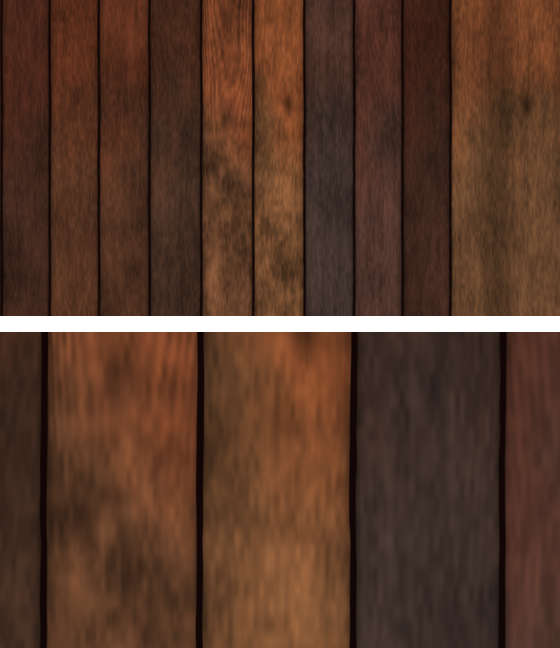
Top, the full canvas; bottom, a detail of the centre.
A Shadertoy shader for this texture:

```glsl
const int PLANKS = 10;
const float PITCH = 0.0893;
const float FIRST_SEAM = 0.003;
const float SEAM_JITTER = 0.005;
const float SEAM_HALF_WIDTH = 0.0019;
const float EDGE_SHADE_WIDTH = 0.0035;
const float FIBRE_STRENGTH = 0.30;
const float PORE_STRENGTH = 0.24;
const float BLOTCH_STRENGTH = 0.55;
const float RING_STRENGTH = 0.10;
const vec2 KNOT = vec2(0.68, 0.67);
const vec2 KNOT_SIZE = vec2(0.009, 0.019);
const vec3 SEAM_COLOUR = vec3(0.065, 0.025, 0.018);
const vec3 WARM_TINT = vec3(1.07, 0.95, 0.89);
const vec3 COOL_TINT = vec3(0.98, 1.03, 1.06);
const vec3 PLANK_COLOUR[PLANKS] = vec3[PLANKS](
    vec3(0.26, 0.15, 0.11), vec3(0.35, 0.20, 0.13),
    vec3(0.31, 0.18, 0.12), vec3(0.28, 0.18, 0.13),
    vec3(0.41, 0.25, 0.16), vec3(0.45, 0.28, 0.17),
    vec3(0.26, 0.19, 0.165), vec3(0.30, 0.19, 0.155),
    vec3(0.24, 0.14, 0.105), vec3(0.42, 0.27, 0.17));

float hash(vec2 p) {
    vec3 q = fract(p.xyx * 0.1031);
    q += dot(q, q.yzx + 33.33);
    return fract((q.x + q.y) * q.z);
}

float noise(vec2 p) {
    vec2 cell = floor(p), f = fract(p);
    f = f * f * (3.0 - 2.0 * f);
    return mix(mix(hash(cell), hash(cell + vec2(1, 0)), f.x),
               mix(hash(cell + vec2(0, 1)), hash(cell + vec2(1, 1)), f.x), f.y);
}

float fbm(vec2 p) {
    float sum = 0.0, weight = 0.53;
    for (int i = 0; i < 4; i++) {
        sum += weight * noise(p);
        p = p * 2.03 + 17.3;
        weight *= 0.5;
    }
    return sum;
}

// Left edge of a plank; the last plank is wide and runs off the canvas
float seamX(int i) {
    if (i >= PLANKS) return 1.004;
    float n = float(i);
    return FIRST_SEAM + PITCH * n - SEAM_JITTER * sin(0.75 * n);
}

void mainImage(out vec4 fragColor, in vec2 fragCoord) {
    vec2 uv = fragCoord / iResolution.xy;
    vec2 p = fragCoord / iResolution.x;
    float pixel = 1.0 / iResolution.x;

    // Find the plank and the nearest seam
    float x = p.x + 0.0012 * (noise(vec2(p.y * 25.0, 3.0)) - 0.5);
    int plank = 0;
    float seamDist = 1.0;
    for (int i = 0; i < PLANKS; i++) {
        float d = x - seamX(i);
        if (d > 0.0) plank = i;
        seamDist = min(seamDist, abs(d));
    }
    float left = seamX(plank);
    float across = (x - left) / (seamX(plank + 1) - left);
    vec2 seed = vec2(13.7, 41.3) * float(plank + 1);
    bool mottled = plank == 4 || plank == 5;
    bool wide = plank == PLANKS - 1;

    // Knots bend the grain around them
    vec2 toKnot = vec2(x - mix(left, seamX(plank + 1), KNOT.x),
                       (uv.y - KNOT.y) * iResolution.y / iResolution.x);
    float knot = plank == 5 || wide ? exp(-dot(toKnot / KNOT_SIZE, toKnot / KNOT_SIZE)) : 0.0;
    vec2 g = p + vec2(0.006 * knot * sign(toKnot.x), 0.0);
    g.x += 0.006 * (noise(p * vec2(12.0, 9.0) + seed) - 0.5);

    // Long fibres, short pores, broad stains and growth rings
    float fibre = fbm(g * vec2(130.0, 9.0) + seed) - 0.5;
    float pore = noise(g * vec2(330.0, 95.0) + seed) - 0.5;
    float blotch = fbm(p * vec2(15.0, 8.0) + seed) - 0.5;
    float patches = fbm(p * vec2(38.0, 24.0) + seed.yx) - 0.5;
    float arch = (across - 0.5) * (across - 0.5) * 1.6 - p.y;
    float rings = sin(90.0 * arch + 14.0 * noise(g * vec2(22.0, 10.0) + seed));

    float shade = 1.0 + FIBRE_STRENGTH * fibre + PORE_STRENGTH * pore;
    shade += BLOTCH_STRENGTH * blotch;
    shade += (mottled ? mix(0.85, 0.4, smoothstep(0.45, 0.7, uv.y)) : 0.2) * patches;
    shade += RING_STRENGTH * rings * (plank == 4 ? smoothstep(0.4, 0.75, uv.y) : 0.2);
    if (wide) {
        float band = (across - 0.43) / 0.13;
        shade *= 1.0 - 0.24 * exp(-band * band) - 0.10 * smoothstep(0.75, 1.0, across);
    }
    shade *= 1.0 - 0.5 * knot;

    // Wear: redder toward the top, greyer toward the bottom
    float warmth = smoothstep(0.4, 0.8, uv.y + 0.5 * blotch);
    vec3 colour = PLANK_COLOUR[plank] * shade * mix(COOL_TINT, WARM_TINT, warmth);

    // Rounded edges and dark gaps
    colour *= 1.0 - 0.35 * exp(-max(seamDist - SEAM_HALF_WIDTH, 0.0) / EDGE_SHADE_WIDTH);
    float halfWidth = SEAM_HALF_WIDTH * (0.8 + 0.4 * noise(vec2(p.y * 60.0, seed.x)));
    float wood = smoothstep(halfWidth - pixel, halfWidth + pixel, seamDist);
    fragColor = vec4(mix(SEAM_COLOUR, colour, wood), 1.0);
}
```
